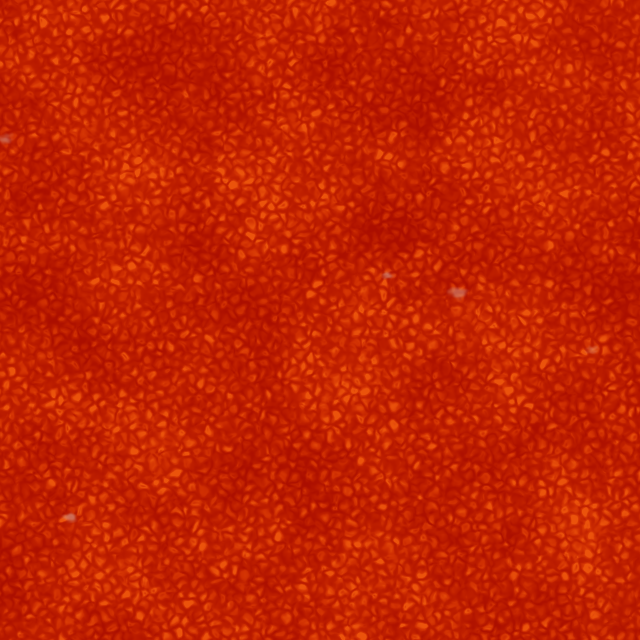
Write a Shadertoy shader that draws this texture.

```glsl
// Translucent red-orange skin packed with tiny rounded cells under a soft glow.
// Two warped cellular layers give the cells, layered sines the broad patches,
// and a short loop scatters a few pale dust specks.

const float CELLS_ACROSS = 60.0;
const float DEEP_CELLS_ACROSS = 78.0;
const int SPECK_COUNT = 5;
const mat2 TILT = mat2(0.8, 0.6, -0.6, 0.8);

const vec3 DEEP_RED = vec3(0.67, 0.055, 0.0);
const vec3 RED = vec3(0.74, 0.115, 0.0);
const vec3 ORANGE_RED = vec3(0.82, 0.19, 0.01);
const vec3 ORANGE = vec3(0.92, 0.325, 0.045);
const vec3 DUST = vec3(0.84, 0.58, 0.50);

vec2 hash2(vec2 p) {
    vec3 q = fract(p.xyx * vec3(0.1031, 0.1030, 0.0973));
    q += dot(q, q.yzx + 33.33);
    return fract((q.xx + q.yz) * q.zy);
}

// Sum of rotated sine products, roughly -1 to 1
float layeredSines(vec2 p, int layers) {
    float sum = 0.0;
    float weight = 0.6;
    for (int i = 0; i < layers; i++) {
        p = TILT * p * 1.55 + vec2(1.7, 4.1);
        sum += weight * sin(p.x + 0.8 * sin(p.y * 0.7)) * sin(p.y + 0.6 * sin(p.x));
        weight *= 0.72;
    }
    return sum;
}

// Cellular noise on staggered rows:
// x = gap to the border, y = distance to center, zw = randoms
vec4 cellular(vec2 p, float jitter) {
    vec2 base = floor(p);
    float nearest = 9.0;
    float second = 9.0;
    vec2 id = base;
    for (int y = -1; y <= 1; y++) {
        for (int x = -1; x <= 1; x++) {
            vec2 cell = base + vec2(x, y);
            vec2 center = cell + 0.5 + jitter * (hash2(cell) - 0.5);
            center.x += 0.5 * mod(cell.y, 2.0) - 0.25;
            float d = distance(p, center);
            if (d < nearest) {
                second = nearest;
                nearest = d;
                id = cell;
            } else {
                second = min(second, d);
            }
        }
    }
    return vec4(second - nearest, nearest, hash2(id + 71.3));
}

// Soft domes of varied brightness; some have a dimmer core in a bright rim
float cellGlow(vec2 p, float jitter) {
    vec4 c = cellular(p, jitter);
    float body = smoothstep(-0.06, 0.75, c.x) * (1.0 - smoothstep(0.1, 0.8, c.y));
    float core = (1.0 - smoothstep(0.0, 0.32, c.y)) * smoothstep(0.4, 0.9, c.w);
    return body * (0.5 + 0.9 * c.z) * (1.0 - 0.5 * core);
}

// Coverage of one soft, uneven dust speck
float speck(vec2 p, vec2 center, float radius) {
    vec2 d = (p - center) * vec2(0.8, 1.15);
    float ripple = 0.3 * layeredSines(d / radius * 1.3 + center * 40.0, 3);
    return 1.0 - smoothstep(0.15, 1.0, length(d) / radius + ripple);
}

void mainImage(out vec4 fragColor, in vec2 fragCoord) {
    vec2 uv = fragCoord / iResolution.y;

    // Bend the cell lattice so that outlines become irregular
    vec2 bend = vec2(layeredSines(uv * 65.0, 3), layeredSines(uv * 65.0 + 19.0, 3));
    vec2 p = TILT * (uv + 0.0045 * bend);

    // Upper cells over a fainter, smaller layer below
    float upper = cellGlow(p * CELLS_ACROSS + 91.0, 0.74);
    float lower = cellGlow(p.yx * DEEP_CELLS_ACROSS + 137.0, 0.85);

    // Broad light patches, mottling and a brighter upper right corner
    float patches = layeredSines(uv * 9.0 + 2.0, 5);
    float mottle = layeredSines(uv * 75.0 + 5.0, 4);
    float corner = 1.0 - smoothstep(0.0, 0.3, distance(uv, vec2(1.0, 1.02)));

    float tone = 0.18 + 0.58 * upper + 0.2 * lower;
    tone += 0.13 * patches + 0.07 * mottle + 0.16 * corner;
    tone *= 1.0 + 0.2 * patches;

    // Colour ramp from the dark borders to the glowing cells
    vec3 color = mix(DEEP_RED, RED, smoothstep(0.0, 0.35, tone));
    color = mix(color, ORANGE_RED, smoothstep(0.3, 0.64, tone));
    color = mix(color, ORANGE, smoothstep(0.58, 1.05, tone));

    // Scattered dust
    for (int i = 0; i < SPECK_COUNT; i++) {
        vec2 place = hash2(vec2(float(i) * 7.0 + 3.0, 52.0));
        vec2 look = hash2(vec2(float(i) * 5.0 + 9.0, 18.0));
        float radius = mix(0.008, 0.015, look.x);
        color = mix(color, DUST, speck(uv, place, radius) * mix(0.35, 0.85, look.y));
    }

    fragColor = vec4(color, 1.0);
}
```
